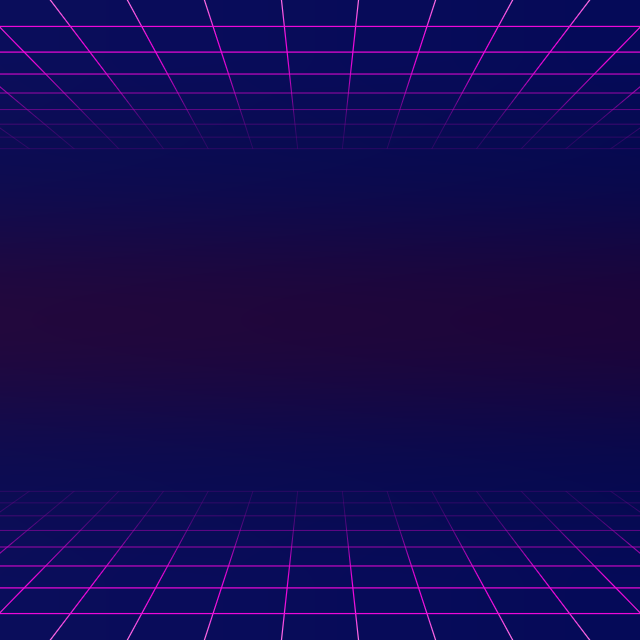
This background is drawn by a three.js fragment shader. Its source:

```glsl
// Two mirrored neon perspective grids, a floor and a ceiling, over a dark blue field
// that warms to plum along the middle. Each grid is solved in perspective, and its
// lines are drawn by exact distance and pixel coverage, fading with depth.

varying vec2 vUv;

// Backdrop
const vec3 NAVY = vec3(0.030, 0.045, 0.350);
const vec3 DUSK = vec3(0.036, 0.042, 0.315);
const vec3 PLUM = vec3(0.122, 0.024, 0.232);
const vec3 SIDE_TINT = vec3(0.022, 0.012, 0.012);
const float PLUM_REACH = 0.27;

// Grid lines
const vec3 MAGENTA = vec3(0.93, 0.03, 0.85);
const vec3 VIOLET = vec3(0.58, 0.0, 0.62);
const vec3 HOT_PINK = vec3(1.0, 0.42, 0.90);
const float NEAR_WIDTH = 0.0019;
const float FAR_WIDTH = 0.0013;
const float FAR_ALPHA = 0.28;

// Perspective, measured inward from the top or bottom edge
const float HORIZON = 0.554;
const float FIRST_ROW = 0.0413;
const float ROW_STEP = 0.1655;
const float LAST_ROW = 7.0;
const float EDGE_SPACING = 0.1204;

// Share of a pixel covered by a line of the given width
float lineCoverage(float dist, float width, float pixel) {
  float upper = min(dist + 0.5 * pixel, 0.5 * width);
  float lower = max(dist - 0.5 * pixel, -0.5 * width);
  return max(upper - lower, 0.0) / pixel;
}

// Height of a numbered row, evenly spaced in depth
float rowHeight(float row) {
  return HORIZON - 1.0 / (1.0 / (HORIZON - FIRST_ROW) + row * ROW_STEP);
}

float rowDistance(float height) {
  float depth = 1.0 / (HORIZON - height) - 1.0 / (HORIZON - FIRST_ROW);
  float row = clamp(floor(depth / ROW_STEP + 0.5), 0.0, LAST_ROW);
  return abs(height - rowHeight(row));
}

// Distance to the nearest ray, corrected for its slant
float columnDistance(float x, float height) {
  float toHorizon = HORIZON - height;
  float spacing = EDGE_SPACING * toHorizon / HORIZON;
  float offset = abs(fract(x / spacing) - 0.5) * spacing;
  float slant = x / toHorizon;
  return offset / sqrt(1.0 + slant * slant);
}

vec3 backdrop(vec2 p) {
  float fromMiddle = abs(p.y - 0.5);
  vec3 color = mix(PLUM, DUSK, smoothstep(0.0, PLUM_REACH, fromMiddle));
  color = mix(color, NAVY, smoothstep(0.22, 0.42, fromMiddle));
  return color + SIDE_TINT * (0.5 - p.x);
}

void main() {
  vec3 color = backdrop(vUv);

  // Fold the canvas so that one grid serves both halves
  float height = min(vUv.y, 1.0 - vUv.y);
  float x = vUv.x - 0.5;
  float pixel = max(fwidth(vUv.x), 0.00001);
  float gridEnd = rowHeight(LAST_ROW);

  // Lines thin, dim and turn violet toward the far row
  float far = smoothstep(0.08, gridEnd, height);
  float width = mix(NEAR_WIDTH, FAR_WIDTH, far);
  float rows = lineCoverage(rowDistance(height), width, pixel);
  float columns = lineCoverage(columnDistance(x, height), width, pixel);
  columns *= clamp((gridEnd - height) / pixel + 0.5, 0.0, 1.0);

  vec3 lineColor = mix(MAGENTA, VIOLET, far);
  vec3 rayColor = mix(HOT_PINK, lineColor, smoothstep(0.0, 0.07, height));
  float alpha = mix(1.0, FAR_ALPHA, far);

  color = mix(color, rayColor, columns * alpha);
  color = mix(color, lineColor, rows * alpha);
  gl_FragColor = vec4(color, 1.0);
}
```
